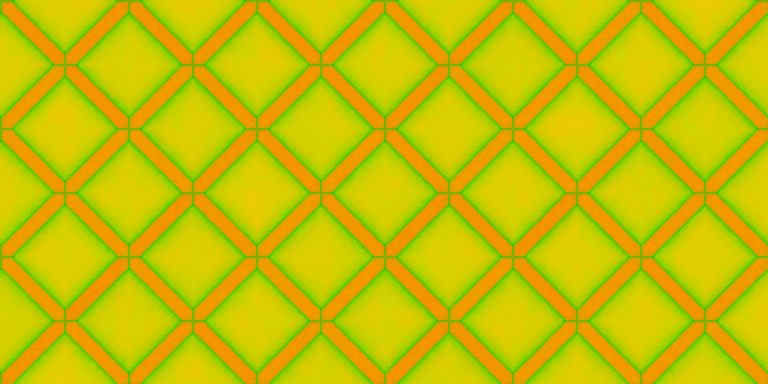
Write a Shadertoy shader that draws this pattern.

```glsl
float hash(vec2 p) {
    return fract(sin(dot(p, vec2(12.9898, 78.233))) * 43758.5453);
}

float noise(vec2 p) {
    vec2 i = floor(p), f = fract(p);
    f = f * f * (3.0 - 2.0 * f);
    return mix(mix(hash(i), hash(i + vec2(1, 0)), f.x),
               mix(hash(i + vec2(0, 1)), hash(i + vec2(1, 1)), f.x), f.y);
}

float fbm(vec2 p) {
    float sum = 0.0, amp = 0.5;
    for (int i = 0; i < 4; i++) {
        sum += amp * noise(p);
        p = p * 2.03 + 17.3;
        amp *= 0.5;
    }
    return sum / 0.9375;
}

// Glazed diamond: green at the rim, yellow in the middle
vec3 tileColor(vec2 p, float rim, vec2 id) {
    float cloud = fbm(p * vec2(9.0, 6.0) + 31.0 * hash(id)) - 0.5;
    float grain = noise(p * 85.0) - 0.5;
    float depth = max(rim + 0.035 * (fbm(p * 24.0) - 0.5), 0.0);
    vec3 col = mix(vec3(0.40, 0.81, 0.0), vec3(0.875, 0.81, 0.0), 1.0 - exp(-16.0 * depth));
    col.r += 0.13 * cloud + 0.035 * grain + 0.03 * (hash(id + 5.0) - 0.5);
    col.g -= 0.05 * cloud;

    // Sparse hairline scratches along noise contours
    float contour = abs(noise(p * vec2(11.0, 7.0) + 8.0) - 0.5);
    float scratch = smoothstep(0.035, 0.0, contour) * smoothstep(0.64, 0.76, noise(p * 5.0 + 40.0));
    return mix(col, vec3(0.72, 0.87, 0.05), 0.4 * scratch);
}

// Rounded orange bar, paler towards its edges
vec3 barColor(vec2 p, float inset, vec2 id) {
    vec3 col = mix(vec3(0.70, 0.69, 0.0), vec3(0.85, 0.61, 0.0), smoothstep(0.0, 0.022, inset));
    col = mix(col, vec3(0.95, 0.595, 0.0), smoothstep(0.014, 0.05, inset));
    float wear = fbm(p * 20.0) - 0.5;
    float grain = noise(p * 90.0 + 3.0) - 0.5;
    return col + vec3(-0.07, 0.05, 0.0) * wear
               + vec3(0.04, 0.03, 0.0) * grain
               + vec3(0.01, -0.03, 0.0) * (hash(id) - 0.5);
}

void mainImage(out vec4 fragColor, in vec2 fragCoord) {
    // Three repeats down the canvas, lattice lines on the diagonals
    vec2 p = fragCoord * 3.0 / iResolution.y + vec2(-0.008, 0.008);
    float px = 3.0 / iResolution.y;
    vec2 uv = vec2(p.x + p.y, p.x - p.y);
    vec2 tileId = floor(uv);
    vec2 toLine = 0.5 - abs(fract(uv) - 0.5);
    float across = min(toLine.x, toLine.y);
    float mitre = max(toLine.x, toLine.y) - across;

    // Each bar belongs to its nearest lattice line
    vec2 barId = toLine.x < toLine.y ? vec2(round(uv.x), tileId.y)
                                     : vec2(tileId.x, round(uv.y)) + 50.0;
    float halfWidth = 0.088;
    float edge = across - halfWidth + 0.006 * (noise(p * 30.0) - 0.5);
    float inset = min(-edge, 0.7 * mitre);
    vec3 col = mix(barColor(p, max(inset, 0.0), barId),
                   tileColor(p, max(edge, 0.0), tileId),
                   smoothstep(-px, px, edge));

    // Soft groove along the bars, sharper joints at the crossings
    float groove = smoothstep(0.006 + 1.4 * px, 0.0, abs(edge));
    col = mix(col, vec3(0.30, 0.78, 0.0), groove * (0.55 + 0.4 * noise(p * 13.0)));
    float joint = smoothstep(0.008 + px, 0.0, mitre)
                * smoothstep(0.015, -0.005, across - 0.10);
    col = mix(col, vec3(0.20, 0.72, 0.0), 0.9 * joint);

    fragColor = vec4(clamp(col, 0.0, 1.0), 1.0);
}
```
